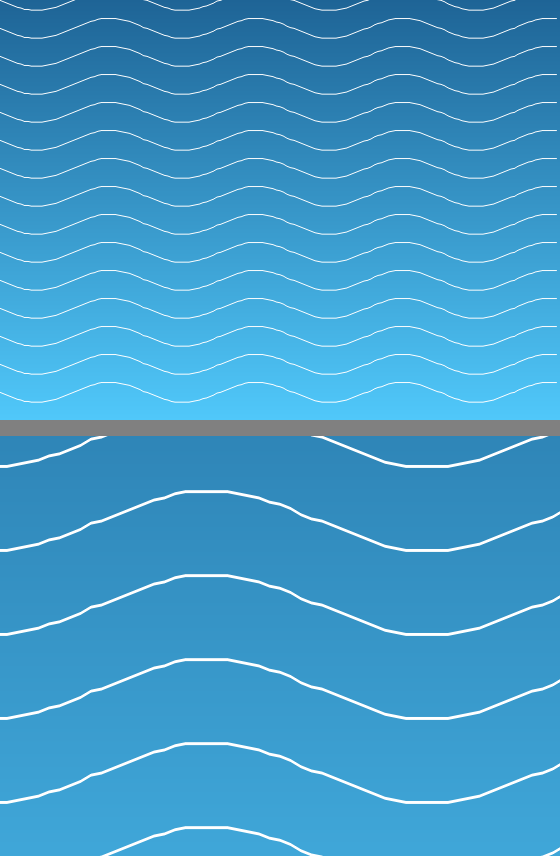
Top, the full canvas; bottom, a detail of the centre.
Write a Shadertoy shader that draws this background.

```glsl
// Wave height at a polyline vertex, snapped to whole units
float vertexHeight(float n) {
    return trunc(15.0 * sin(0.15 * n));
}

// Wave offset at x, joined by straight segments 5 units long
float waveOffset(float x) {
    float s = x / 5.0;
    float n = floor(s);
    return mix(vertexHeight(n), vertexHeight(n + 1.0), s - n);
}

// Box-filtered coverage of a band of the given width
float bandCoverage(float dist, float width, float pixel) {
    float edge = (0.5 * (width + pixel) - abs(dist)) / pixel;
    return clamp(edge, 0.0, min(1.0, width / pixel));
}

void mainImage(out vec4 fragColor, in vec2 fragCoord) {
    // Canvas of 800 by 600 units, y measured down from the top
    vec2 uv = fragCoord / iResolution.xy;
    vec2 p = vec2(uv.x, 1.0 - uv.y) * vec2(800.0, 600.0);
    vec2 pixel = vec2(800.0, 600.0) / iResolution.xy;

    // Deep to light blue gradient
    vec3 color = mix(vec3(0.118, 0.392, 0.588), vec3(0.314, 0.784, 0.980), 1.0 - uv.y);

    // Fifteen wave lines, 40 units apart
    float y = p.y - 0.5 - waveOffset(p.x);
    float row = clamp(round(y / 40.0), 0.0, 14.0);
    float line = bandCoverage(y - 40.0 * row, 1.4, pixel.y);

    // Lines stop at the last whole segment
    line *= clamp((795.5 - p.x) / pixel.x + 0.5, 0.0, 1.0);

    fragColor = vec4(mix(color, vec3(1.0), line), 1.0);
}
```
